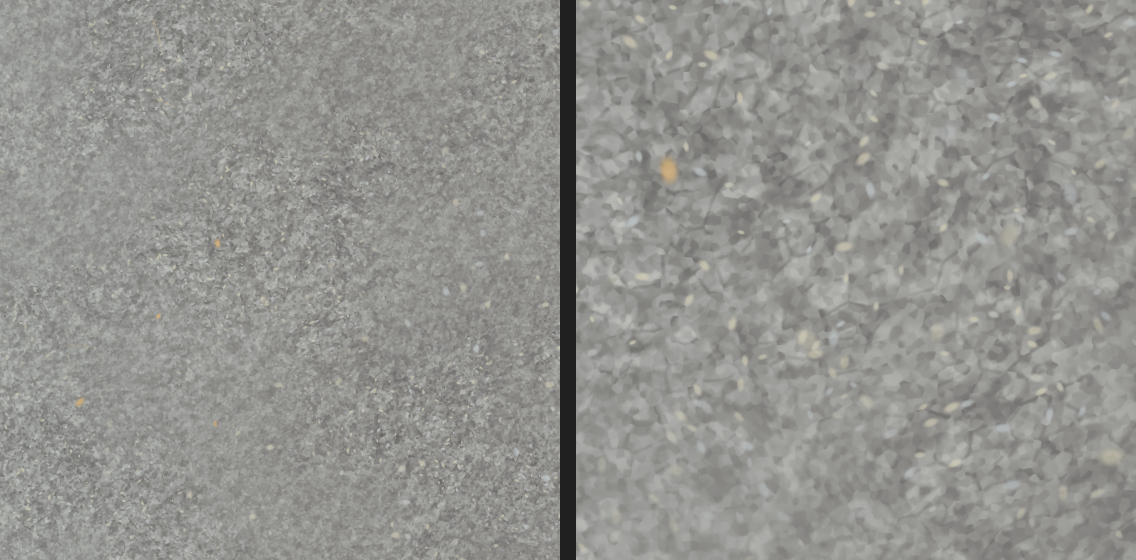
Left: the whole. Right: its middle third, enlarged.
A WebGL 2 fragment shader for this texture:

```glsl
#version 300 es
precision highp float;
// Weathered grey asphalt: three scales of soft cellular grain over broad layered
// sines, with patchy dark crevices, pale mineral chips and a few tan flakes
// and straw fibres scattered by hashed cells.

uniform vec2 u_resolution;
out vec4 fragColor;

vec2 hash2(vec2 p) {
    vec3 q = fract(vec3(p.xyx) * vec3(0.1031, 0.1030, 0.0973));
    q += dot(q, q.yzx + 33.33);
    return fract((q.xx + q.yz) * q.zy);
}

mat2 rotation(float angle) {
    float c = cos(angle), s = sin(angle);
    return mat2(c, -s, s, c);
}

// Layered sines, roughly -1 to 1, for slow changes over the surface.
float broadWaves(vec2 p, float phase) {
    float sum = 0.0, weight = 0.5;
    for (int i = 0; i < 4; i++) {
        sum += weight * sin(p.x + 1.7 * sin(p.y * 0.8 + phase)) * cos(p.y * 1.1 - phase);
        p = rotation(0.9) * p * 1.8 + phase;
        weight *= 0.6;
    }
    return sum;
}

// Soft cellular grain: x = blended tone (-0.5 to 0.5), y = distance to the cell gap.
vec2 cellularGrain(vec2 p, float seed) {
    vec2 base = floor(p);
    float near = 9.0, second = 9.0, tone = 0.0, total = 0.0;
    for (int y = -1; y <= 1; y++) {
        for (int x = -1; x <= 1; x++) {
            vec2 cell = base + vec2(x, y);
            vec2 offset = cell + hash2(cell + seed) - p;
            float dist = length(offset);
            float weight = exp(-9.0 * dist * dist);
            tone += weight * (hash2(cell + seed + 71.0).x - 0.5);
            total += weight;
            second = min(second, max(near, dist));
            near = min(near, dist);
        }
    }
    return vec2(tone / max(total, 1e-5), second - near);
}

// Turned ellipses in hashed cells: x = coverage, y = random value of the piece.
vec2 scatter(vec2 p, float seed, float density, float radius, float aspect) {
    vec2 base = floor(p), best = vec2(0.0);
    for (int y = -1; y <= 1; y++) {
        for (int x = -1; x <= 1; x++) {
            vec2 cell = base + vec2(x, y);
            vec2 pick = hash2(cell + seed + 19.0);
            vec2 shape = hash2(cell + seed + 47.0);
            vec2 offset = p - cell - hash2(cell + seed);
            vec2 size = radius * mix(0.6, 1.4, shape.y) * vec2(aspect, 1.0);
            float dist = length(rotation(6.2832 * shape.x) * offset / size);
            float cover = step(pick.x, density) * (1.0 - smoothstep(0.4, 1.35, dist));
            if (cover > best.x) best = vec2(cover, pick.y);
        }
    }
    return best;
}

vec3 chipColor(float hue) {
    vec3 cool = vec3(0.75, 0.78, 0.79), warm = vec3(0.82, 0.80, 0.71);
    return mix(cool, warm, smoothstep(0.15, 0.6, hue));
}

void main() {
    vec2 uv = gl_FragCoord.xy / u_resolution.y;

    // Slightly bent, diagonally stretched space for the grain
    vec2 bent = uv + 0.004 * sin(uv.yx * vec2(23.0, 19.0) + 2.0 * sin(uv * 11.0));
    vec2 grainUv = rotation(0.55) * bent * vec2(1.0, 1.0);
    grainUv.x *= 0.8;

    float shade = broadWaves(uv * 5.0, 1.3);
    float rough = smoothstep(-0.45, 0.55, broadWaves(uv * 7.0 + 4.0, 2.6));

    vec2 coarse = cellularGrain(grainUv * 62.0, 3.0);
    vec2 middle = cellularGrain(grainUv * 125.0, 131.0);
    vec2 fine = cellularGrain(bent * 235.0, 257.0);

    // Stone tone and crevices
    float contrast = mix(0.75, 1.25, rough);
    float tone = 0.582 + 0.020 * shade - 0.022 * (uv.x - 0.5);
    tone += contrast * (0.065 * coarse.x + 0.125 * middle.x + 0.095 * fine.x);
    float gap = 1.0 - smoothstep(0.0, 0.22, coarse.y);
    float broken = smoothstep(-0.05, 0.3, middle.x - 0.6 * fine.x);
    tone -= 0.085 * gap * broken * mix(0.3, 1.0, rough);
    vec3 color = tone * mix(vec3(1.008, 0.998, 0.978), vec3(1.0, 1.003, 0.982),
                            smoothstep(0.50, 0.64, tone));
    color += vec3(-0.004, 0.002, 0.001) * (1.0 - smoothstep(0.1, 0.6, uv.x));

    // Pale mineral chips, small and large
    vec2 small = scatter(bent * 82.0, 401.0, 0.20, 0.17, 1.8);
    vec2 large = scatter(bent * 38.0, 503.0, 0.09, 0.16, 1.4);
    color = mix(color, chipColor(small.y), small.x * mix(0.25, 0.75, rough));
    float lowerRight = smoothstep(-0.35, 0.4, uv.x - uv.y);
    color = mix(color, chipColor(large.y), large.x * mix(0.15, 0.65, lowerRight));

    // Tan flakes and straw fibres, mostly on the left
    float leftSide = 1.0 - smoothstep(0.35, 0.62, uv.x);
    vec2 flake = scatter(bent * 9.0, 613.0, 0.13, 0.045, 1.6);
    vec2 curved = uv + 0.006 * sin(uv.yx * 38.0);
    vec2 straw = scatter(curved * 7.0, 709.0, 0.13, 0.013, 16.0);
    color = mix(color, vec3(0.83, 0.69, 0.48), flake.x * leftSide * mix(0.5, 0.9, flake.y));
    float worn = smoothstep(-0.25, 0.2, middle.x);
    color = mix(color, vec3(0.76, 0.69, 0.56), straw.x * leftSide * mix(0.2, 0.8, worn));

    fragColor = vec4(color, 1.0);
}
```
